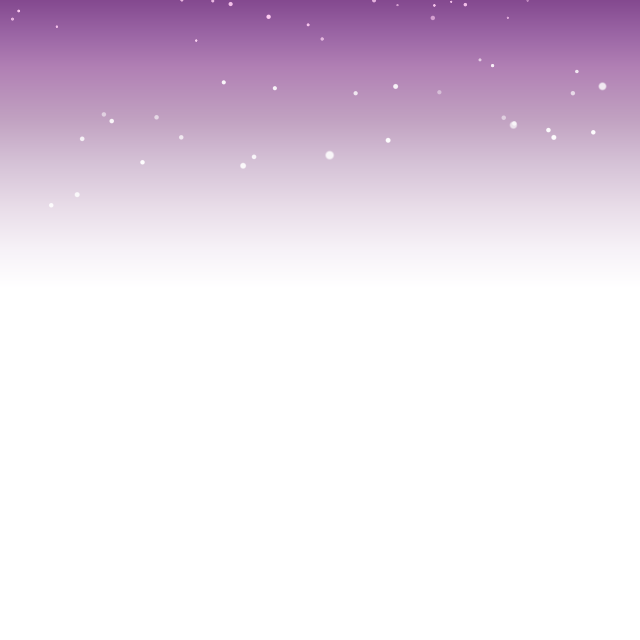
Give the GLSL for this background, as a three.js fragment shader.

```glsl
varying vec2 vUv;

const int STAR_COUNT = 46;
const float STAR_DEPTH = 0.33;
const vec3 WHITE = vec3(1.0);
const vec3 PINK = vec3(1.0, 0.80, 0.95);
const vec3 VIOLET = vec3(0.515, 0.285, 0.560);
const vec3 ORCHID = vec3(0.600, 0.390, 0.640);
const vec3 MAUVE = vec3(0.692, 0.500, 0.705);
const vec3 LILAC = vec3(0.755, 0.630, 0.755);
const vec3 MIST = vec3(0.835, 0.760, 0.840);
const vec3 HAZE = vec3(0.912, 0.866, 0.912);
const vec3 PALE = vec3(0.966, 0.948, 0.970);

// Two random values from one seed
vec2 hash2(float seed) {
  vec3 p = fract(vec3(seed) * vec3(0.1031, 0.1030, 0.0973));
  p += dot(p, p.yzx + 33.33);
  return fract((p.xx + p.yz) * p.zy);
}

// Linear step from one gradient colour to the next
vec3 blendStop(vec3 color, vec3 next, float start, float end, float depth) {
  return mix(color, next, clamp((depth - start) / (end - start), 0.0, 1.0));
}

// Vertical gradient, with depth measured down from the top
vec3 skyColor(float depth) {
  vec3 color = blendStop(VIOLET, ORCHID, 0.0, 0.05, depth);
  color = blendStop(color, MAUVE, 0.05, 0.105, depth);
  color = blendStop(color, LILAC, 0.105, 0.185, depth);
  color = blendStop(color, MIST, 0.185, 0.255, depth);
  color = blendStop(color, HAZE, 0.255, 0.325, depth);
  color = blendStop(color, PALE, 0.325, 0.39, depth);
  return blendStop(color, WHITE, 0.39, 0.45, depth);
}

// Soft-edged disc coverage
float disc(vec2 point, vec2 center, float radius) {
  return 1.0 - smoothstep(radius * 0.65, radius * 1.25, distance(point, center));
}

// Scattered dots, denser, smaller and pinker toward the top
vec3 addStars(vec3 color, vec2 point) {
  for (int i = 0; i < STAR_COUNT; i++) {
    float seed = float(i) * 7.31 + 3.7;
    vec2 place = hash2(seed);
    vec2 look = hash2(seed + 411.3);
    float depth = STAR_DEPTH * pow(place.y, 1.7);
    float lower = smoothstep(0.04, 0.17, depth);
    float radius = mix(0.0018, 0.0036, max(lower, look.x * look.x));
    radius += 0.0035 * lower * pow(look.x, 6.0);
    float opacity = mix(0.3, 1.0, sqrt(look.y));
    vec3 tint = mix(PINK, WHITE, smoothstep(0.04, 0.12, depth));
    float cover = disc(point, vec2(place.x, 1.0 - depth), radius);
    color = mix(color, tint, cover * opacity);
  }
  return color;
}

void main() {
  vec3 color = skyColor(1.0 - vUv.y);
  gl_FragColor = vec4(addStars(color, vUv), 1.0);
}
```
